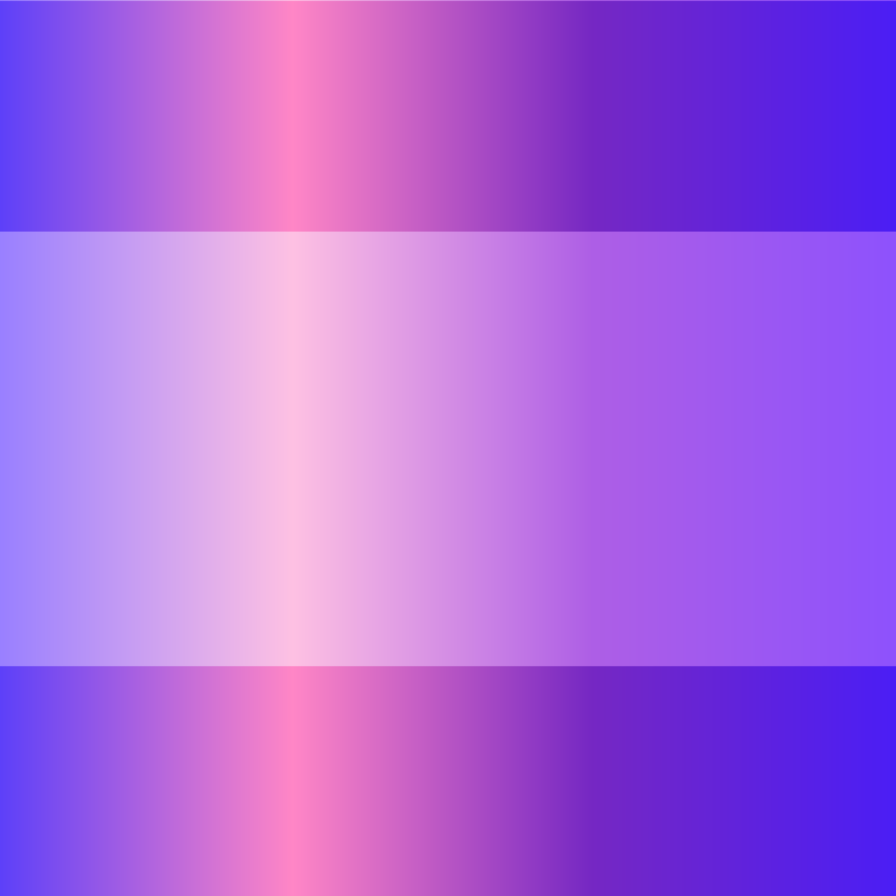
Give the GLSL for this background, as a three.js fragment shader.

```glsl
varying vec2 vUv;

const float EDGE_SOFTNESS = 0.001;

// Four-stop horizontal gradient
vec3 fourStops(float x, vec3 left, vec3 peak, vec3 valley, vec3 right) {
  const float PEAK_X = 0.327;
  const float VALLEY_X = 0.66;
  vec3 color = mix(left, peak, clamp(x / PEAK_X, 0.0, 1.0));
  color = mix(color, valley, clamp((x - PEAK_X) / (VALLEY_X - PEAK_X), 0.0, 1.0));
  return mix(color, right, clamp((x - VALLEY_X) / (1.0 - VALLEY_X), 0.0, 1.0));
}

// Smooth-edged coverage of the strip between two heights
float stripMask(float y, float bottom, float top, float softness) {
  return smoothstep(bottom - softness, bottom + softness, y)
       * (1.0 - smoothstep(top - softness, top + softness, y));
}

void main() {
  // Saturated base and its pale counterpart
  vec3 deep = fourStops(vUv.x,
    vec3(0.365, 0.25, 0.975), vec3(1.0, 0.525, 0.775),
    vec3(0.46, 0.155, 0.765), vec3(0.295, 0.115, 0.96));
  vec3 pale = fourStops(vUv.x,
    vec3(0.60, 0.50, 1.0), vec3(0.995, 0.755, 0.89),
    vec3(0.68, 0.37, 0.90), vec3(0.555, 0.32, 0.99));

  // Broad central band
  float band = stripMask(vUv.y, 0.2565, 0.7415, EDGE_SOFTNESS);
  vec3 color = mix(deep, pale, band);

  // Pale hairline along the top edge
  float hairline = stripMask(vUv.y, 0.9987, 1.1, 0.0006);
  color = mix(color, pale, 0.8 * hairline);

  gl_FragColor = vec4(color, 1.0);
}
```
